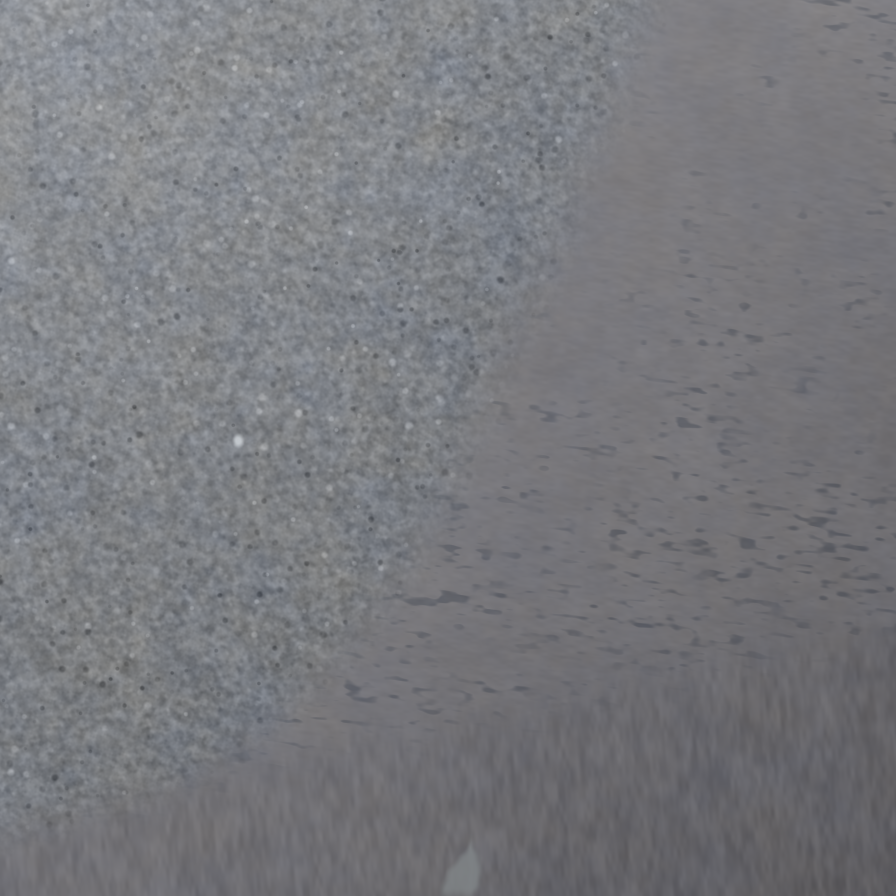
Give the GLSL for this texture, as a WebGL 2 fragment shader.

```glsl
#version 300 es
precision highp float;
// Weathered grey asphalt: coarse grit at upper left, a smoother worn area with
// flat dark flecks at right, and a dim band of upright streaks along the bottom.
// Stretched value noise makes the grain; soft masks blend the three zones.

uniform vec2 u_resolution;
out vec4 fragColor;

float hash(vec2 cell) {
    return fract(sin(dot(cell, vec2(127.1, 311.7))) * 43758.5453);
}

float valueNoise(vec2 p) {
    vec2 cell = floor(p);
    vec2 f = fract(p);
    f = f * f * (3.0 - 2.0 * f);
    float low = mix(hash(cell), hash(cell + vec2(1.0, 0.0)), f.x);
    float high = mix(hash(cell + vec2(0.0, 1.0)), hash(cell + vec2(1.0, 1.0)), f.x);
    return mix(low, high, f.y);
}

vec2 rotate(vec2 p, float angle) {
    float c = cos(angle), s = sin(angle);
    return vec2(c * p.x - s * p.y, s * p.x + c * p.y);
}

// Layered noise centred on zero; each layer is turned to hide the lattice.
float layeredNoise(vec2 p) {
    float sum = 0.0, weight = 0.5;
    for (int i = 0; i < 4; i++) {
        sum += weight * (valueNoise(p) - 0.5);
        p = rotate(p, 0.65) * 2.03 + 17.3;
        weight *= 0.55;
    }
    return sum;
}

// Grain of the given frequency per axis, centred on zero.
float grain(vec2 uv, vec2 frequency, float angle) {
    vec2 p = rotate(uv, angle) * frequency;
    return 0.6 * valueNoise(p) + 0.4 * valueNoise(p * 1.73 + 41.0) - 0.5;
}

// Scattered round stones: one jittered spot in some of the cells.
float scatteredSpots(vec2 uv, float frequency, float density, float seed) {
    vec2 p = uv * frequency;
    vec2 home = floor(p);
    float cover = 0.0;
    for (int y = -1; y <= 1; y++) {
        for (int x = -1; x <= 1; x++) {
            vec2 cell = home + vec2(x, y);
            vec2 key = cell + seed;
            vec2 centre = cell + vec2(hash(key + 3.1), hash(key + 7.7));
            float radius = mix(0.2, 0.45, hash(key + 5.3));
            float spot = 1.0 - smoothstep(radius * 0.3, radius, length(p - centre));
            cover = max(cover, spot * step(hash(key), density) * hash(key + 9.2));
        }
    }
    return cover;
}

// Pale tapering smear, widest near its foot.
float paleSmear(vec2 uv, vec2 foot) {
    vec2 p = uv - foot;
    p.x -= 0.3 * p.y + 0.012 * (valueNoise(uv * 70.0) - 0.5);
    float halfWidth = 0.022 * (1.0 - smoothstep(0.0, 0.08, p.y));
    return (1.0 - smoothstep(halfWidth - 0.008, halfWidth + 0.004, abs(p.x)))
         * smoothstep(-0.01, 0.01, p.y) * (1.0 - smoothstep(0.05, 0.08, p.y));
}

void main() {
    vec2 uv = gl_FragCoord.xy / u_resolution;
    float patches = layeredNoise(uv * 5.0);
    float mottling = layeredNoise(uv * 22.0 + 9.0);

    // Zone masks
    float edgeX = 0.74 * sqrt(max(uv.y - 0.04, 0.0) / 0.96) + 0.08 * patches;
    float gritty = 1.0 - smoothstep(-0.05, 0.06, uv.x - edgeX);
    float bandY = 0.08 + 0.22 * uv.x + 0.06 * patches;
    float band = 1.0 - smoothstep(-0.04, 0.04, uv.y - bandY);
    gritty *= 1.0 - band;
    float worn = (1.0 - gritty) * (1.0 - band);

    // Broad light falling off from the upper left
    float light = 0.484 + 0.11 * (uv.y - 0.5) - 0.09 * (uv.x - 0.5);
    light += 0.035 * patches + 0.03 * mottling - 0.018 * band;

    // Grit: rounded grains with bright and dark stones
    float grit = 0.17 * grain(uv, vec2(125.0, 140.0), 0.5)
               + 0.09 * grain(uv, vec2(230.0), 1.1);
    grit += 0.13 * scatteredSpots(uv, 70.0, 0.14, 0.0);
    grit -= 0.13 * scatteredSpots(uv, 75.0, 0.20, 60.0);

    // Flat flecks in the worn area, upright streaks in the band
    float fleck = smoothstep(0.08, 0.34, grain(uv, vec2(55.0, 150.0), 0.12));
    fleck *= smoothstep(-0.3, 0.2, patches + mottling);
    float flat_grain = 0.035 * grain(uv, vec2(80.0, 190.0), 0.12);
    float upright = 0.085 * grain(uv, vec2(150.0, 48.0), -0.08);

    light += gritty * grit + worn * (flat_grain - 0.085 * fleck) + band * upright;

    // Cool grey, with faint warm and blue stains
    vec3 tint = mix(vec3(-0.012, 0.0, 0.018), vec3(0.0, -0.004, 0.012), 1.0 - gritty);
    float stain = layeredNoise(uv * 14.0 + 50.0) + 0.5 * grain(uv, vec2(60.0), 0.3);
    tint += vec3(0.03, 0.008, -0.035) * stain * (0.5 + 0.5 * gritty);
    tint += vec3(-0.012, 0.0, 0.012) * fleck * worn;
    vec3 colour = vec3(light) + tint;

    // Single pale marks
    colour = mix(colour, vec3(0.51, 0.53, 0.54), 0.75 * paleSmear(uv, vec2(0.51, 0.0)));
    float chip = 1.0 - smoothstep(0.002, 0.008, length((uv - vec2(0.266, 0.508)) * vec2(1.0, 0.8)));
    colour = mix(colour, vec3(0.82, 0.84, 0.86), 0.8 * chip);

    fragColor = vec4(clamp(colour, 0.0, 1.0), 1.0);
}
```
